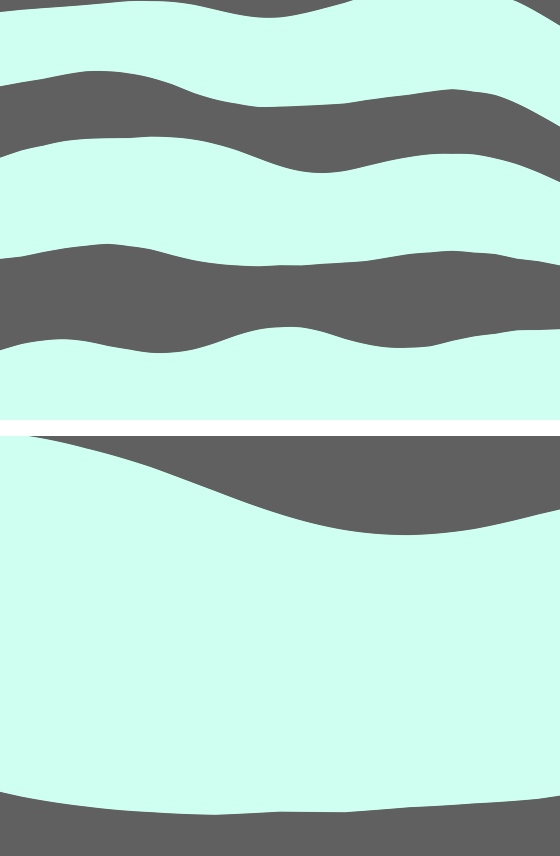
Top, the full canvas; bottom, a detail of the centre.
A Shadertoy shader for this pattern:

```glsl
// Three uneven dark waves lying across a pale mint ground.
// Each of the five edges is a sloping line plus a short sine series,
// roughened by a little hash noise; edges alternately close and open a band.

#define MINT vec3(0.812, 1.0, 0.945)
#define GREY vec3(0.376)
#define EDGE_COUNT 5
#define SERIES_SCALE 0.001   // series values are thousandths of the height
#define ROUGHNESS 0.0035     // edge wobble, in canvas heights
#define ROUGH_CELLS 26.0     // wobble cells across the canvas
#define SOFTNESS 0.6         // half width of edge smoothing

const float PI = 3.14159;

// Left and right depth of each edge below the top
const vec2 ENDS[EDGE_COUNT] = vec2[EDGE_COUNT](
    vec2(27.8, 62.5), vec2(206.6, 302.1), vec2(375.0, 432.3),
    vec2(616.3, 631.9), vec2(833.3, 784.7));

// Amplitudes of harmonics 1 to 4
const vec4 SWELL[EDGE_COUNT] = vec4[EDGE_COUNT](
    vec4(-46.4, 26.9, -34.2, 7.6),
    vec4(-37.2, 7.8, -41.5, 2.6),
    vec4(-45.7, -12.3, -34.0, 13.7),
    vec4(-12.8, -1.2, -24.7, -1.5),
    vec4(1.6, -8.1, 11.5, -4.8));

// Amplitudes of harmonics 5 to 7
const vec3 RIPPLE[EDGE_COUNT] = vec3[EDGE_COUNT](
    vec3(4.3, 3.5, -2.6), vec3(-2.8, 4.8, 1.4), vec3(1.4, -4.9, -2.6),
    vec3(-0.5, 1.8, 3.5), vec3(-20.1, -1.1, 1.3));

float hash(vec2 p) {
    vec3 q = fract(p.xyx * 0.1031);
    q += dot(q, q.yzx + 33.33);
    return fract((q.x + q.y) * q.z);
}

// Straight segments between random heights, for a hand-cut edge
float wobble(float x, float seed) {
    float cell = floor(x);
    return mix(hash(vec2(cell, seed)), hash(vec2(cell + 1.0, seed)), x - cell) - 0.5;
}

float edgeDepth(float x, int i) {
    float line = mix(ENDS[i].x, ENDS[i].y, x);
    float swell = dot(SWELL[i], sin(PI * x * vec4(1.0, 2.0, 3.0, 4.0)));
    float ripple = dot(RIPPLE[i], sin(PI * x * vec3(5.0, 6.0, 7.0)));
    float rough = ROUGHNESS * wobble(x * ROUGH_CELLS, float(i) * 7.0 + 3.0);
    return (line + swell + ripple) * SERIES_SCALE + rough;
}

void mainImage(out vec4 fragColor, in vec2 fragCoord) {
    vec2 uv = fragCoord / iResolution.xy;
    float depth = 1.0 - uv.y;
    float blur = SOFTNESS / iResolution.y;

    // Dark starts at the top; every edge flips between dark and pale
    float dark = 1.0;
    float flip = -1.0;
    for (int i = 0; i < EDGE_COUNT; i++) {
        float below = depth - edgeDepth(uv.x, i);
        dark += flip * smoothstep(-blur, blur, below);
        flip = -flip;
    }

    fragColor = vec4(mix(MINT, GREY, clamp(dark, 0.0, 1.0)), 1.0);
}
```
